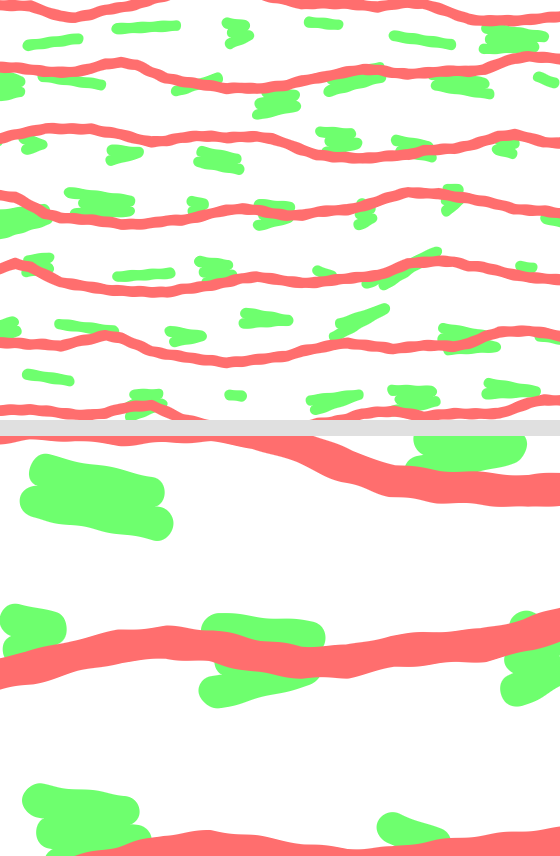
Top, the full canvas; bottom, a detail of the centre.
Write a WebGL 1 fragment shader that draws this pattern.

```glsl
precision highp float;
// Hand-drawn marker pattern: wavy red lines run across a white sheet, over
// scattered green scribbles. Lines are polylines through layered sines; each
// scribble is a random zigzag of round strokes placed in a jittered cell.

uniform vec2 u_resolution;

// All lengths are in canvas heights.
const vec3 PAPER = vec3(1.0);
const vec3 RED = vec3(1.0, 0.43, 0.43);
const vec3 GREEN = vec3(0.43, 1.0, 0.43);

const int LINE_COUNT = 7;
const float LINE_RADIUS = 0.0128;
const float LINE_BASE = 0.01;
const float LINE_SPACING = 0.163;
const float NODE_STEP = 0.036;
const float NODE_JITTER = 0.005;

const vec2 CELL = vec2(0.222, 0.143);
const vec2 CELL_JITTER = vec2(0.08, 0.06);
const int MAX_STROKES = 4;
const float STROKE_RADIUS = 0.0130;
const float STROKE_DROP = 0.0125;
const float MIN_REACH = 0.015;
const float MAX_REACH = 0.102;
const float WOBBLE = 0.0008;

float hash(vec2 p) {
  return fract(sin(dot(p, vec2(127.1, 311.7))) * 43758.55);
}

float segmentDistance(vec2 p, vec2 a, vec2 b) {
  vec2 ab = b - a;
  float t = clamp(dot(p - a, ab) / dot(ab, ab), 0.0, 1.0);
  return length(p - a - ab * t);
}

// Point number i on a wavy line: warped sines plus a little hand jitter.
vec2 lineNode(float i, float line) {
  float x = i * NODE_STEP;
  float phase = 6.2832 * hash(vec2(line, 3.7));
  float bend = x + 0.05 * sin(9.0 * x + 2.3 * phase);
  float y = LINE_BASE + line * LINE_SPACING;
  y += 0.021 * sin(5.3 * bend + phase);
  y += 0.015 * sin(12.1 * bend + 3.1 * phase);
  y += 0.007 * sin(24.0 * bend + 5.7 * phase);
  y += NODE_JITTER * (hash(vec2(i, line + 40.0)) - 0.5);
  return vec2(x, y);
}

float linesDistance(vec2 p) {
  float d = 1.0;
  float nearest = floor(p.x / NODE_STEP);
  for (int l = 0; l < LINE_COUNT; l++) {
    float line = float(l);
    for (int k = -1; k <= 1; k++) {
      float i = nearest + float(k);
      d = min(d, segmentDistance(p, lineNode(i, line), lineNode(i + 1.0, line)));
    }
  }
  return d - LINE_RADIUS;
}

// Turning point k of a zigzag, alternating between left and right.
vec2 zigzagNode(float k, float count, float reach, float tilt, vec2 id) {
  float side = 2.0 * mod(k, 2.0) - 1.0;
  float x = side * reach * mix(0.5, 1.0, hash(id + vec2(5.3 * k, 17.0)));
  return vec2(x, (0.5 * count - k) * STROKE_DROP + tilt * x);
}

float scribbleDistance(vec2 p, vec2 id) {
  float count = 1.0 + floor(float(MAX_STROKES) * hash(id + 11.3));
  float reach = mix(MIN_REACH, MAX_REACH, hash(id + 23.9));
  float lean = hash(id + 37.1);
  float tilt = 0.6 * lean * lean * lean - 0.06;
  float d = 1.0;
  vec2 a = zigzagNode(0.0, count, reach, tilt, id);
  for (int k = 1; k <= MAX_STROKES; k++) {
    if (float(k) > count) break;
    vec2 b = zigzagNode(float(k), count, reach, tilt, id);
    d = min(d, segmentDistance(p, a, b));
    a = b;
  }
  return d - STROKE_RADIUS;
}

// Nearest scribble among the surrounding cells; odd rows are shifted.
float scribblesDistance(vec2 p) {
  float d = 1.0;
  float row = floor(p.y / CELL.y);
  for (int j = -1; j <= 1; j++) {
    float y = row + float(j);
    float shift = 0.5 * mod(y, 2.0);
    float column = floor(p.x / CELL.x - shift);
    for (int i = -1; i <= 1; i++) {
      vec2 id = vec2(column + float(i), y);
      vec2 jitter = vec2(hash(id + 51.7), hash(id + 63.2)) - 0.5;
      vec2 center = (id + vec2(0.5 + shift, 0.5)) * CELL + jitter * CELL_JITTER;
      d = min(d, scribbleDistance(p - center, id));
    }
  }
  return d;
}

void main() {
  float pixel = 1.0 / u_resolution.y;
  vec2 p = gl_FragCoord.xy * pixel;
  // Slightly uneven stroke edges
  p += WOBBLE * sin(p.yx * vec2(150.0, 130.0) + 2.0 * sin(p * 57.0));

  vec3 color = PAPER;
  color = mix(color, GREEN, clamp(0.5 - scribblesDistance(p) / pixel, 0.0, 1.0));
  color = mix(color, RED, clamp(0.5 - linesDistance(p) / pixel, 0.0, 1.0));
  gl_FragColor = vec4(color, 1.0);
}
```
